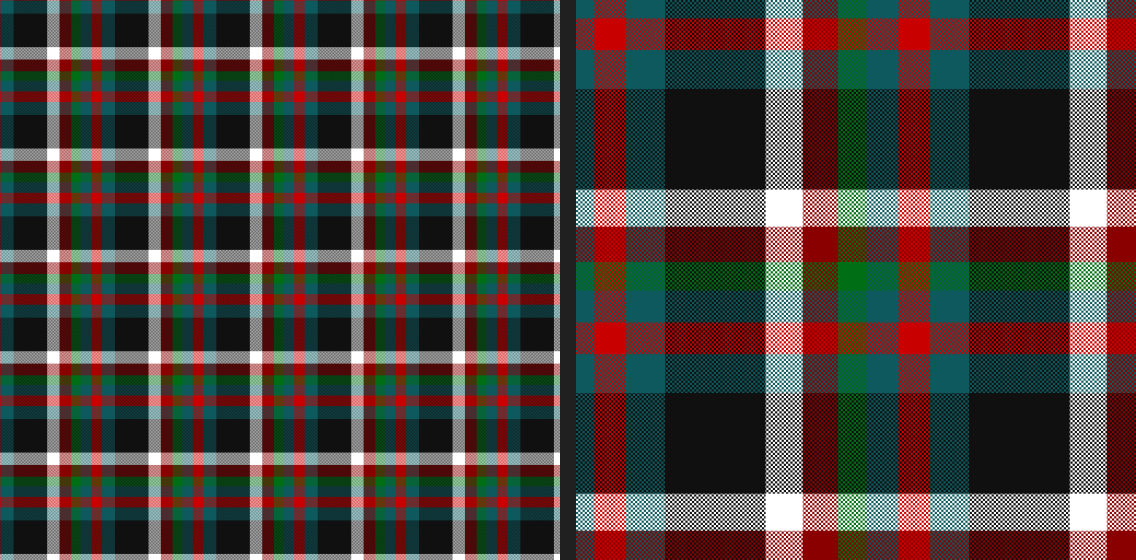
Left, the full canvas; right, a detail of the centre.
A Shadertoy shader for this pattern:

```glsl
#define REPEATS 5.525
#define OFFSET 0.0842
#define THREADS 768.0
#define WHITE vec3(1.0)
#define MAROON vec3(0.54, 0.0, 0.0)
#define GREEN vec3(0.0, 0.43, 0.08)
#define TEAL vec3(0.05, 0.35, 0.37)
#define RED vec3(0.79, 0.0, 0.0)
#define BLACK vec3(0.064)

// Smoothed step at a band edge
float edge(float start, float x, float blur) {
    return clamp((x - start) / blur + 0.5, 0.0, 1.0);
}

// Colour of the thread at a position across the sett
vec3 threadColor(float position, float blur) {
    float x = fract(position);
    vec3 color = mix(BLACK, WHITE, edge(0.0, x, blur));
    color = mix(color, MAROON, edge(0.122, x, blur));
    color = mix(color, GREEN, edge(0.238, x, blur));
    color = mix(color, TEAL, edge(0.332, x, blur));
    color = mix(color, RED, edge(0.437, x, blur));
    color = mix(color, TEAL, edge(0.541, x, blur));
    color = mix(color, BLACK, edge(0.669, x, blur));
    return mix(color, WHITE, edge(1.0, x, blur));
}

// Box-filtered plain weave: 0 shows the warp, 1 the weft
float weave(vec2 p, float width) {
    vec2 low = abs(fract((p - 0.5 * width) * 0.5) - 0.5);
    vec2 high = abs(fract((p + 0.5 * width) * 0.5) - 0.5);
    vec2 wave = 2.0 * (low - high) / width;
    return 0.5 - 0.5 * wave.x * wave.y;
}

void mainImage(out vec4 fragColor, in vec2 fragCoord) {
    float pixel = 1.0 / iResolution.y;
    vec2 uv = fragCoord * pixel;
    uv.y = 1.0 - uv.y;

    // Same colour sequence along both axes
    vec2 sett = (uv - OFFSET) * REPEATS;
    float blur = REPEATS * pixel;
    vec3 warp = threadColor(sett.x, blur);
    vec3 weft = threadColor(sett.y, blur);

    // Interlace the two thread sets, blending those finer than a pixel
    float over = weave(uv * THREADS, THREADS * pixel);
    fragColor = vec4(mix(warp, weft, over), 1.0);
}
```
